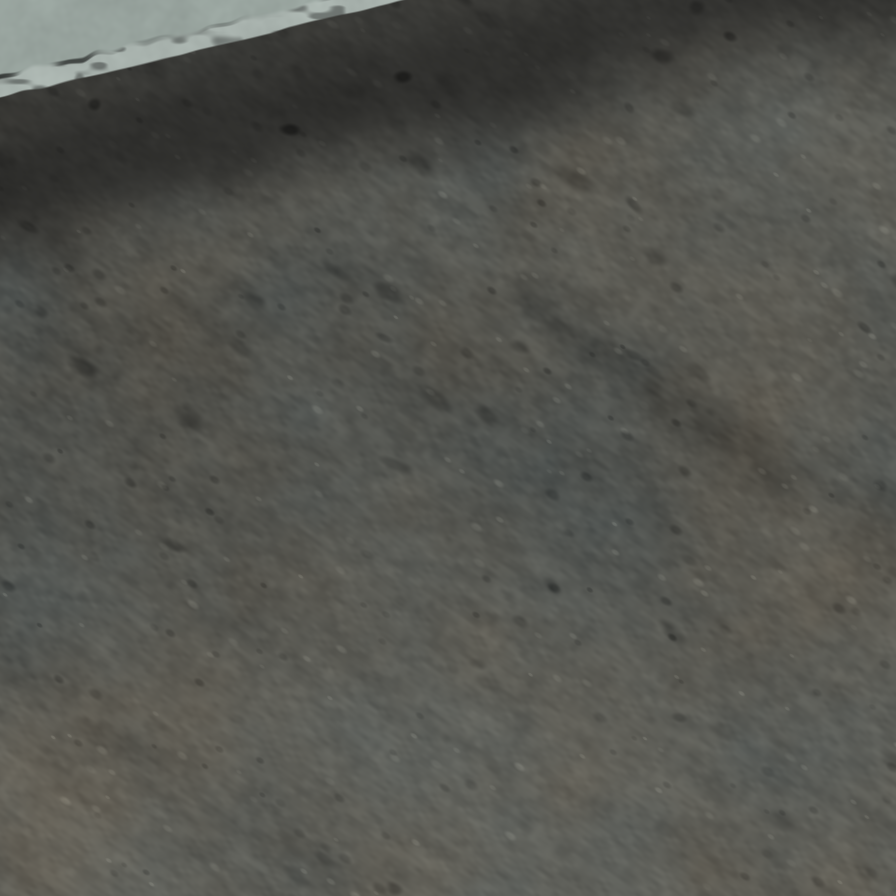
Write a Shadertoy shader that draws this texture.

```glsl
const vec3 CONCRETE = vec3(0.327, 0.328, 0.306);
const vec3 SHADOW = vec3(0.185, 0.185, 0.176);
const vec3 LEDGE = vec3(0.595, 0.640, 0.618);
const vec3 LEDGE_RIM = vec3(0.660, 0.700, 0.680);
const vec3 WARM_TINT = vec3(0.012, 0.001, -0.008);
const vec2 BRUSH_DIR = vec2(0.82, -0.572);   // direction of the worn streaks
const float EDGE_HEIGHT = 0.892;             // ledge foot at the left border
const float EDGE_SLOPE = 0.237;
const float RIM_WIDTH = 0.022;
const float SHADOW_WIDTH = 0.145;
const float GRAIN = 0.13;
const float MOTTLE = 0.13;

float hash(vec2 p) {
    vec3 q = fract(vec3(p.xyx) * 0.1031);
    q += dot(q, q.yzx + 33.33);
    return fract((q.x + q.y) * q.z);
}

// Smooth value noise, centred on zero
float noise(vec2 p) {
    vec2 i = floor(p), f = fract(p);
    f = f * f * (3.0 - 2.0 * f);
    float low = mix(hash(i), hash(i + vec2(1, 0)), f.x);
    float high = mix(hash(i + vec2(0, 1)), hash(i + vec2(1, 1)), f.x);
    return mix(low, high, f.y) - 0.5;
}

float fbm(vec2 p) {
    float sum = 0.0, amp = 1.0;
    for (int i = 0; i < 4; i++) {
        sum += amp * noise(p);
        p = mat2(0.8, 0.6, -0.6, 0.8) * p * 2.03 + 17.3;
        amp *= 0.55;
    }
    return sum;
}

// Scattered soft flecks: one candidate per cell, kept with the given chance
float flecks(vec2 p, float chance, float radius) {
    vec2 cell = floor(p);
    float cover = 0.0;
    for (int y = -1; y <= 1; y++)
    for (int x = -1; x <= 1; x++) {
        vec2 id = cell + vec2(x, y);
        vec2 centre = id + vec2(hash(id + 11.0), hash(id + 47.0));
        float size = radius * mix(0.4, 1.0, hash(id + 83.0));
        float kept = step(hash(id + 5.0), chance);
        float blob = 1.0 - smoothstep(size * 0.3, size, length(p - centre));
        cover = max(cover, kept * blob * mix(0.4, 1.0, hash(id + 29.0)));
    }
    return cover;
}

// Soft smear between two points
float smear(vec2 p, vec2 a, vec2 b, float width) {
    vec2 ab = b - a;
    float t = clamp(dot(p - a, ab) / dot(ab, ab), 0.0, 1.0);
    float d = length(p - a - t * ab) / width;
    return exp(-d * d);
}

vec3 floorColor(vec2 uv, vec2 brushed, float below) {
    // Broad light and worn patches
    float light = 1.0 + 0.13 * (1.0 - smoothstep(0.1, 0.55, uv.y));
    light += 0.06 * smoothstep(0.35, 0.9, uv.x) * smoothstep(0.35, 0.75, uv.y);
    light -= 0.06 * smear(uv, vec2(0.0, 0.5), vec2(0.3, 0.42), 0.2);
    light += MOTTLE * fbm(brushed * vec2(4.0, 9.0) + 3.0);

    // Fine brushed grain
    float grain = noise(brushed * vec2(62.0, 135.0)) + 0.8 * noise(brushed * vec2(120.0, 230.0) + 40.0);
    grain += 0.7 * noise(brushed * vec2(25.0, 62.0) + 9.0);
    light += GRAIN * grain;

    // Long stain, pits and pale chips
    vec2 wobble = 0.03 * vec2(noise(uv * 12.0), noise(uv * 12.0 + 31.0));
    light -= 0.17 * smear(uv + wobble, vec2(0.58, 0.66), vec2(0.87, 0.47), 0.022);
    light -= 0.24 * flecks(brushed * vec2(13.0, 27.0) + wobble * 20.0, 0.15, 0.42);
    light -= 0.22 * flecks(brushed * vec2(38.0, 62.0), 0.08, 0.45);
    light += 0.22 * flecks(brushed * vec2(45.0, 85.0) + 60.0, 0.06, 0.45);

    vec3 color = CONCRETE * light + WARM_TINT * 2.0 * fbm(uv * 6.0 + 70.0);

    // Soft shadow under the ledge, a little lighter at its foot
    float depth = below + 0.045 * fbm(uv * 7.0 + 12.0);
    float shade = 1.0 - smoothstep(SHADOW_WIDTH - 0.05, SHADOW_WIDTH + 0.085, depth);
    shade *= mix(0.72, 1.0, smoothstep(0.0, 0.075, depth));
    vec3 dark = SHADOW * (1.0 + 0.65 * (light - 1.0));
    color = mix(color, dark, shade);
    float pit = flecks(uv * vec2(13.0, 20.0) + wobble * 20.0, 0.16, 0.3);
    return color * (1.0 - 0.45 * pit * shade);
}

vec3 ledgeColor(vec2 uv, vec2 brushed, float above) {
    float ragged = above + 0.006 * noise(uv * 55.0);
    float rim = 1.0 - smoothstep(RIM_WIDTH - 0.003, RIM_WIDTH + 0.003, ragged);
    vec3 color = mix(LEDGE, LEDGE_RIM, rim);
    color *= 1.0 + 0.05 * fbm(uv * 20.0) + 0.03 * noise(brushed * 140.0);

    // Broken groove above the rim, scuffs and chips
    float groove = 1.0 - smoothstep(0.001, 0.004, abs(ragged - RIM_WIDTH));
    color *= 1.0 - 0.6 * groove * smoothstep(-0.25, 0.25, noise(uv * 24.0 + 5.0));
    color *= 1.0 - 0.35 * rim * smoothstep(0.1, 0.4, noise(uv * vec2(45.0, 110.0)));
    return color * (1.0 - 0.6 * flecks(uv * 25.0 + 8.0, 0.04, 0.2));
}

void mainImage(out vec4 fragColor, in vec2 fragCoord) {
    vec2 uv = fragCoord / iResolution.xy;
    vec2 brushed = vec2(dot(uv, BRUSH_DIR), dot(uv, vec2(-BRUSH_DIR.y, BRUSH_DIR.x)));
    float above = uv.y - EDGE_HEIGHT - EDGE_SLOPE * uv.x + 0.004 * noise(uv * 40.0);
    float blur = max(0.0015, 1.0 / iResolution.y);
    vec3 color = mix(floorColor(uv, brushed, -above), ledgeColor(uv, brushed, above), smoothstep(-blur, blur, above));
    fragColor = vec4(color, 1.0);
}
```
